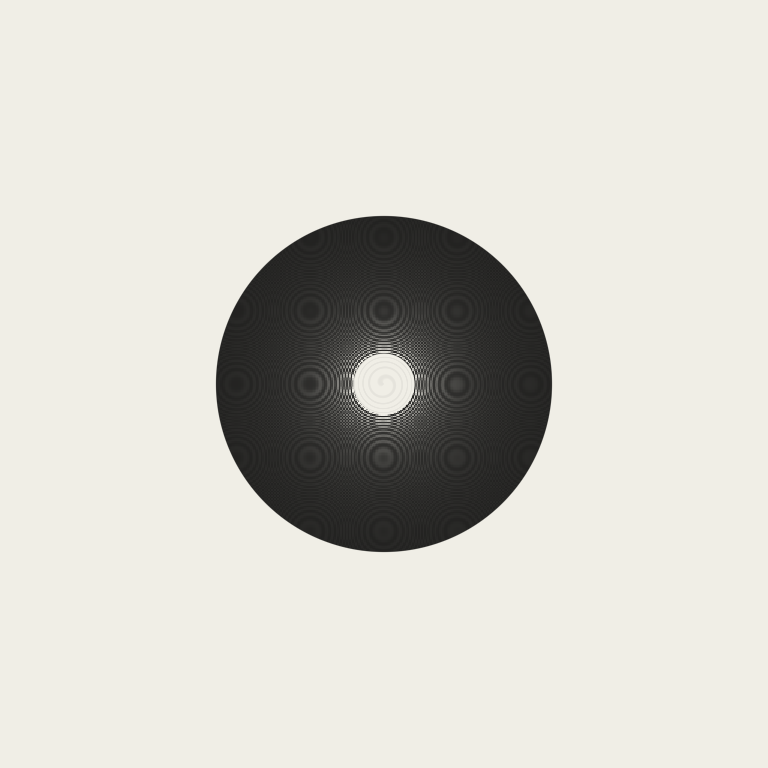
This background is drawn by a Shadertoy shader. Its source:

```glsl
// A dark disc on pale paper, wound with a fine quadratic spiral and lit at its core.
// The spiral is sampled on a fixed square grid, so its tight outer turns beat
// against the grid and form a lattice of small moire rings.

#define GRID 512.0         // sampling cells across the canvas
#define DISC_RADIUS 0.2188
#define CORE_RADIUS 0.0398
#define MOIRE_SPACING 49.0 // cells between neighbouring moire centres
#define GLOW 0.0148        // strength of the 1/r falloff
#define PAPER vec3(0.941, 0.933, 0.902)
#define INK vec3(0.088, 0.087, 0.083)

const float TAU = 6.2831853;

// Spiral wave in -1..1; its frequency grows linearly with the radius.
float spiralWave(vec2 p) {
    float cells = length(p) * GRID;
    float turns = cells * cells / (2.0 * MOIRE_SPACING);
    return cos(TAU * turns + atan(p.y, p.x));
}

// Amount of paper showing between the inked turns.
float paperAmount(float radius, float wave) {
    float nearCore = CORE_RADIUS / max(radius, CORE_RADIUS);
    float contrast = 0.18 + 0.75 * nearCore * nearCore;
    float glow = GLOW / max(radius, CORE_RADIUS) * (1.0 + contrast * wave);
    float spark = pow(0.5 + 0.5 * wave, 3.0);
    float sparkFade = exp(-max(radius - CORE_RADIUS, 0.0) / 0.018);
    return clamp(glow + 0.35 * spark * sparkFade, 0.0, 1.0);
}

void mainImage(out vec4 fragColor, in vec2 fragCoord) {
    float height = iResolution.y;
    vec2 p = (fragCoord - 0.5 * iResolution.xy) / height;
    float edge = 0.75 / height;
    float radius = length(p);

    // Moire surface
    vec2 cell = (floor(p * GRID) + 0.5) / GRID;
    float wave = spiralWave(cell);
    vec3 surface = mix(INK, PAPER, paperAmount(length(cell), wave));

    // Bright core with a faint spiral line
    float line = smoothstep(0.2, 1.0, -spiralWave(p));
    vec3 core = PAPER * (1.0 - 0.045 * line);
    surface = mix(core, surface,
        smoothstep(CORE_RADIUS - edge, CORE_RADIUS + edge, radius));

    // Disc over paper
    float outside = smoothstep(DISC_RADIUS - edge, DISC_RADIUS + edge, radius);
    fragColor = vec4(mix(surface, PAPER, outside), 1.0);
}
```
